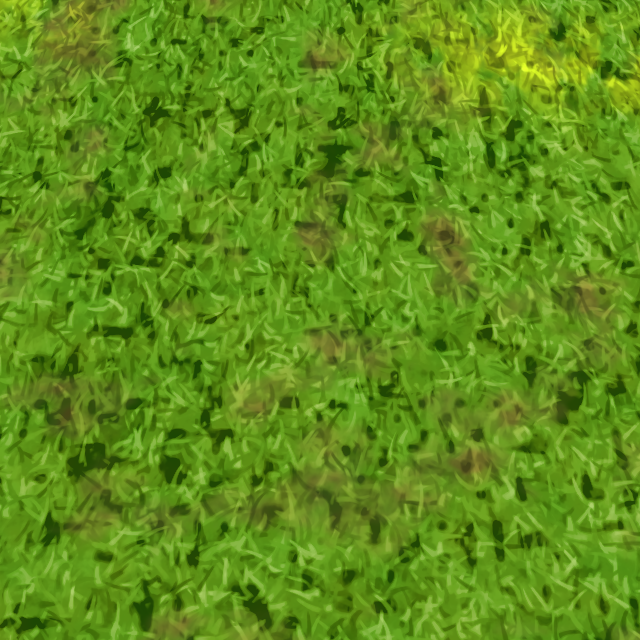
Write a WebGL 1 fragment shader that draws this texture.

```glsl
precision highp float;
// A soft-focus lawn: layers of short tapered blades lie on mottled turf and shrink
// with distance. Everything is summed into one tone, coloured by a ramp of greens,
// then tinted by dry olive patches and a yellow sunlit strip near the top.

uniform vec2 u_resolution;

const int   LAYERS      = 9;
const float CELLS       = 21.0;   // blade cells across the near edge
const float PERSPECTIVE = 0.35;   // shrinkage from bottom to top
const float TILT        = 0.85;   // largest usual lean of a blade, radians
const float BLADE_ALPHA = 0.80;
const float TONE_SPREAD = 1.15;   // contrast between blades
const float GAP_DEPTH   = 0.50;   // darkness of the holes between blades

const vec3 SHADE  = vec3(0.13, 0.28, 0.01);
const vec3 DEEP   = vec3(0.27, 0.44, 0.03);
const vec3 GRASS  = vec3(0.35, 0.56, 0.08);
const vec3 FRESH  = vec3(0.42, 0.65, 0.13);
const vec3 PALE   = vec3(0.54, 0.72, 0.27);
const vec3 GLINT  = vec3(0.68, 0.82, 0.42);
const vec3 OLIVE  = vec3(0.45, 0.54, 0.16);
const vec3 EARTH  = vec3(0.46, 0.40, 0.17);
const vec3 SUNLIT = vec3(0.72, 0.81, 0.10);

float hash(vec2 p) {
  vec3 q = fract(vec3(p.xyx) * 0.1031);
  q += dot(q, q.yzx + 33.33);
  return fract((q.x + q.y) * q.z);
}

float noise(vec2 p) {
  vec2 i = floor(p), f = fract(p);
  f = f * f * (3.0 - 2.0 * f);
  return mix(mix(hash(i), hash(i + vec2(1.0, 0.0)), f.x),
             mix(hash(i + vec2(0.0, 1.0)), hash(i + vec2(1.0, 1.0)), f.x), f.y);
}

float fbm(vec2 p) {
  float sum = 0.0, amp = 0.533;
  for (int i = 0; i < 4; i++) {
    sum += amp * noise(p);
    p = mat2(0.8, 0.6, -0.6, 0.8) * p * 2.03 + 17.3;
    amp *= 0.5;
  }
  return sum;
}

// Coverage of a curved, tapered blade centred on the origin.
float blade(vec2 d, float angle, float halfLength, float halfWidth, float bend) {
  float c = cos(angle), s = sin(angle);
  d = vec2(c * d.x - s * d.y, s * d.x + c * d.y);
  float along = d.y / halfLength;
  float across = abs(d.x - bend * along * along) / (halfWidth * (1.0 - 0.45 * along));
  return (1.0 - smoothstep(0.25, 1.0, across)) * (1.0 - smoothstep(0.5, 1.0, abs(along)));
}

// Lays one jittered grid of blades over the tone.
float bladeLayer(vec2 p, float tone, float layer) {
  vec2 cell = floor(p);
  for (int y = -1; y <= 1; y++) {
    for (int x = -1; x <= 1; x++) {
      vec2 id = cell + vec2(float(x), float(y));
      vec2 seed = id + 71.0 * layer + 200.0;
      vec2 centre = id + vec2(hash(seed), hash(seed + 31.7));
      float lean = 2.0 * hash(seed + 57.1) - 1.0;
      float angle = TILT * lean + 0.8 * lean * lean * lean;
      float size = hash(seed + 83.9);
      float bend = 0.3 * (hash(seed + 12.3) - 0.5);
      float cover = blade(p - centre, angle, mix(0.3, 0.68, size),
                          mix(0.17, 0.10, size), bend);
      float bladeTone = 0.53 + TONE_SPREAD * (hash(seed + 101.3) - 0.5);
      tone = mix(tone, bladeTone, BLADE_ALPHA * cover);
    }
  }
  return tone;
}

vec3 greenRamp(float t) {
  vec3 c = mix(SHADE, DEEP, smoothstep(-0.15, 0.12, t));
  c = mix(c, GRASS, smoothstep(0.12, 0.36, t));
  c = mix(c, FRESH, smoothstep(0.38, 0.64, t));
  c = mix(c, PALE, smoothstep(0.66, 0.88, t));
  return mix(c, GLINT, smoothstep(0.90, 1.15, t));
}

void main() {
  vec2 uv = gl_FragCoord.xy / u_resolution;

  // Ground plane seen at a slant: scale grows smoothly with height.
  float depth = 1.0 - PERSPECTIVE * uv.y;
  vec2 ground = vec2((uv.x - 0.5) / depth, -log(depth) / PERSPECTIVE) + 3.0;

  // Turf, blades, broad mottling and dark gaps.
  float tone = 0.42 + 0.9 * (fbm(ground * 26.0) - 0.5);
  for (int i = 0; i < LAYERS; i++) {
    float layer = float(i);
    tone = bladeLayer(ground * CELLS + 0.37 * layer, tone, layer);
  }
  tone += 0.5 * (fbm(ground * 7.0 + 40.0) - 0.5) + 0.22 * (fbm(ground * 60.0) - 0.5);
  tone -= GAP_DEPTH * smoothstep(0.66, 0.88, noise(ground * vec2(44.0, 38.0) + 9.0));
  vec3 color = greenRamp(tone);

  // Dry patches keep the light and dark of the blades.
  float light = 0.72 + 0.56 * clamp(tone, -0.2, 1.2);
  float dry = fbm(ground * vec2(8.0, 10.0) + 80.0) + 0.06 * (uv.x - 0.5);
  color = mix(color, OLIVE * light, 0.75 * smoothstep(0.52, 0.70, dry));
  color = mix(color, EARTH * light, 0.65 * smoothstep(0.68, 0.80, dry));
  color.r += 0.09 * (fbm(ground * 18.0 + 120.0) - 0.5);

  // Sunlit strip, strongest at the right and faint at the left.
  float offset = (uv.y - 0.91 + 0.12 * (uv.x - 0.8)) / 0.075;
  float sides = smoothstep(0.5, 0.8, uv.x) + 0.6 * (1.0 - smoothstep(0.05, 0.22, uv.x));
  float sun = exp(-offset * offset) * sides * smoothstep(0.3, 0.6, fbm(ground * 16.0 + 60.0));
  color = mix(color, SUNLIT * light, 0.85 * sun);

  gl_FragColor = vec4(clamp(color, 0.0, 1.0), 1.0);
}
```
